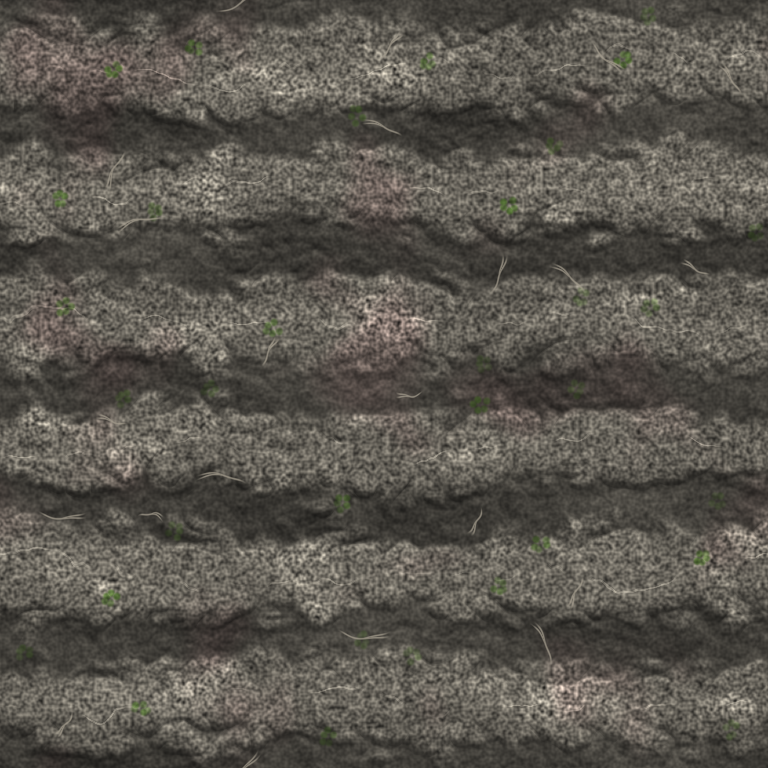
This texture is drawn by a Shadertoy shader. Its source:

```glsl
// Ploughed soil: six lumpy horizontal ridges with dark furrows, dry roots, straw and small sprouts.
#define ROWS 6.0          // ridges down the canvas
#define SCATTER 6.0       // scatter cells per side
#define SPROUT_ODDS 0.92
#define STRAW_ODDS 0.62
#define STRAW_WIDTH 0.0009
#define GRAIN 0.85
#define RELIEF 0.42
#define SOIL_TINT vec3(1.04, 1.0, 0.915)
#define CLAY_TINT vec3(1.10, 0.98, 0.92)
#define STRAW_COLOR vec3(0.64, 0.61, 0.55)
#define LEAF_COLOR vec3(0.29, 0.41, 0.17)

const float TAU = 6.28318;

vec2 hash2(vec2 p) {
    vec3 q = fract(vec3(p.xyx) * vec3(0.1031, 0.1030, 0.0973));
    q += dot(q, q.yzx + 33.33);
    return fract((q.xx + q.yz) * q.zy);
}

float cornerSlope(vec2 cell, vec2 offset, vec2 period) {
    float angle = TAU * hash2(mod(cell, period) + period * 1.7).x;
    return dot(vec2(cos(angle), sin(angle)), offset);
}

// Gradient noise that wraps at the canvas edge.
float noise(vec2 uv, vec2 freq) {
    vec2 p = uv * freq, i = floor(p), f = p - i;
    vec2 s = f * f * f * (f * (f * 6.0 - 15.0) + 10.0);
    vec2 e = vec2(0.0, 1.0);
    float low = mix(cornerSlope(i, f, freq), cornerSlope(i + e.yx, f - e.yx, freq), s.x);
    float high = mix(cornerSlope(i + e.xy, f - e.xy, freq), cornerSlope(i + e.yy, f - e.yy, freq), s.x);
    return mix(low, high, s.y);
}

float fbm(vec2 uv, vec2 freq, int octaves) {
    float sum = 0.0, amp = 1.0;
    for (int i = 0; i < octaves; i++) {
        sum += amp * noise(uv, freq);
        freq *= 2.0;
        amp *= 0.5;
    }
    return sum;
}

// Signed offset from the nearest crest: 0 on the crest, +-1 in the furrow.
float crestOffset(vec2 uv) {
    float bend = 0.22 * fbm(uv, vec2(3.0, 5.0), 3);
    return 2.0 * fract(uv.y * ROWS + bend) - 1.0;
}

// x: how far the soil is banked up, y: surface height.
vec2 terrain(vec2 uv) {
    vec2 warped = uv + 0.010 * vec2(noise(uv, vec2(19.0)), noise(uv, vec2(23.0)));
    float lumps = abs(noise(warped, vec2(13.0, 17.0))) + 0.5 * abs(noise(warped, vec2(29.0, 34.0)));
    float edge = abs(crestOffset(uv)) + 0.22 - 0.8 * lumps;
    float bank = 1.0 - smoothstep(0.40, 0.80, edge);
    return vec2(bank, 0.45 * bank + 0.7 * lumps + 0.25 * fbm(uv, vec2(31.0, 37.0), 3));
}

// A ring of round leaves about the origin.
float sprout(vec2 q, vec2 rnd) {
    float cover = 0.0;
    for (int i = 0; i < 5; i++) {
        vec2 jitter = hash2(rnd * 91.0 + float(i) * 7.3);
        float angle = TAU * (float(i) / 5.0 + rnd.x + 0.12 * jitter.x);
        vec2 center = (0.005 + 0.005 * jitter.y) * vec2(cos(angle), sin(angle));
        float leaf = 1.0 - smoothstep(0.0025, 0.0065, length(q - center));
        cover = max(cover, leaf * (0.6 + 0.4 * jitter.x));
    }
    return cover * (0.35 + 0.55 * rnd.y);
}

// A bent, forked stalk through the origin.
float straw(vec2 q, vec2 rnd, float px) {
    float angle = TAU * rnd.x, c = cos(angle), s = sin(angle);
    q = vec2(c * q.x + s * q.y, c * q.y - s * q.x);
    float reach = 0.016 + 0.020 * rnd.y;
    float along = q.x / reach;
    float bend = (rnd.y - 0.5) * 0.016 * along * along + 0.0012 * sin(along * 5.0 + angle);
    float fork = abs(q.y - bend - 0.006 * max(along, 0.0)) + 0.002 * step(along, 0.0);
    float dist = min(abs(q.y - bend), fork);
    float line = 1.0 - smoothstep(max(STRAW_WIDTH - px, 0.0), STRAW_WIDTH + px, dist);
    return line * (1.0 - smoothstep(0.6, 1.0, abs(along)));
}

void mainImage(out vec4 fragColor, in vec2 fragCoord) {
    vec2 uv = fragCoord / iResolution.xy;
    float px = 1.0 / iResolution.y;

    // Ridges and furrows, lit from the top.
    vec2 land = terrain(uv);
    float slope = land.y - terrain(uv + vec2(0.0012, 0.004)).y;
    float offset = crestOffset(uv);
    float crest = exp(-5.0 * offset * offset);
    float patches = fbm(uv, vec2(4.0, 7.0), 4);
    float dry = smoothstep(0.0, 0.75, fbm(uv, vec2(9.0, 15.0), 4)) * land.x;
    float depth = clamp(0.85 + 0.7 * noise(uv, vec2(3.0, 6.0)), 0.5, 1.0);
    float tone = mix(0.345 - 0.12 * depth, 0.345, land.x);
    tone += 0.055 * crest + 0.055 * patches + 0.13 * dry + RELIEF * clamp(slope, -0.2, 0.25);

    // Crumbs and grit, strongest on the dry ridges.
    float grit = noise(uv, vec2(211.0)) + 0.7 * noise(uv, vec2(120.0)) + 0.5 * noise(uv, vec2(63.0));
    tone *= 1.0 + GRAIN * grit * (0.35 + 0.35 * land.x + 0.3 * dry);

    // Broken pale roots wandering along each crest.
    float wander = offset + 0.35 * fbm(uv, vec2(11.0, 6.0), 4);
    float root = 1.0 - smoothstep(0.008, 0.014 + 6.0 * px, abs(wander));
    tone += 0.15 * root * smoothstep(-0.1, 0.3, noise(uv, vec2(17.0, 12.0)));
    float clay = smoothstep(0.1, 0.6, fbm(uv, vec2(5.0), 3));
    vec3 color = max(tone, 0.09) * mix(SOIL_TINT, CLAY_TINT, clay);

    // Scattered sprouts and straw.
    float leafCover = 0.0, strawCover = 0.0;
    for (int y = -1; y <= 1; y++)
    for (int x = -1; x <= 1; x++) {
        vec2 cell = floor(uv * SCATTER) + vec2(x, y);
        vec2 key = mod(cell, SCATTER);
        vec2 local = uv * SCATTER - cell;
        vec2 odds = hash2(key + 53.0);
        float leaf = sprout((local - hash2(key + 11.0)) / SCATTER, hash2(key + 29.0));
        float stalk = straw((local - hash2(key + 71.0)) / SCATTER, hash2(key + 97.0), px);
        leafCover = max(leafCover, leaf * step(odds.x, SPROUT_ODDS));
        strawCover = max(strawCover, stalk * step(odds.y, STRAW_ODDS));
    }
    color = mix(color, LEAF_COLOR * (0.55 + 1.2 * tone), leafCover);
    color = mix(color, STRAW_COLOR, 0.75 * strawCover);
    fragColor = vec4(color, 1.0);
}
```
